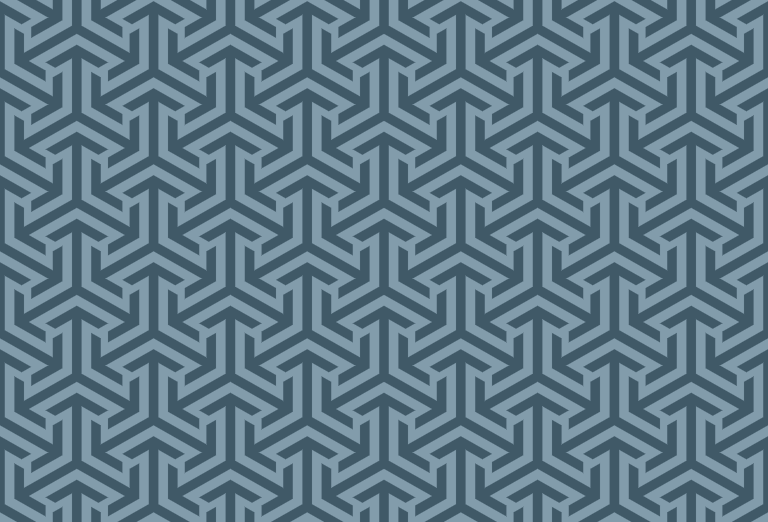
A WebGL 1 fragment shader for this pattern:

```glsl
precision highp float;

// Interlocking three-armed arrows in two flat slate tones on a hexagonal lattice.
// One arm is a distance function inside a rhombic cell; turning the skewed
// coordinates by 120 degrees twice gives the other two arms.

uniform vec2 u_resolution;

const vec2 REPEATS = vec2(5.0, 6.0);          // whole repeats across and down
const vec2 REPEAT_STRIPES = vec2(16.0, 8.0);  // stripes in one repeat
const vec2 HUB = vec2(8.0, 5.39);             // one arrow hub, in stripes
const float CELL = 8.0;                       // side of the rhombic cell
const float STRIPE_HALF = 0.5;                // half of a stripe width
const float TIP = 6.5;                        // arrow tip, from the hub
const float BARB_END = 3.25;                  // where the barbs are cut
const float EDGE_PIXELS = 1.1;                // width of the smoothed edge
const vec3 DARK = vec3(0.25, 0.35, 0.405);
const vec3 LIGHT = vec3(0.51, 0.61, 0.67);

// Signed distance, in stripes, to a stem with an arrowhead along the cell diagonal
float armDistance(vec2 q) {
  float outer = max(q.x, q.y);
  float inner = min(q.x, q.y);
  float stem = max(outer - inner - STRIPE_HALF, outer - TIP);
  float barbs = max(abs(outer - TIP + STRIPE_HALF) - STRIPE_HALF, BARB_END - inner);
  return min(stem, barbs);
}

// Turns skewed coordinates by a third of a circle
vec2 turnThird(vec2 q) {
  return vec2(-q.y, q.x - q.y);
}

void main() {
  vec2 stripes = REPEATS * REPEAT_STRIPES;
  vec2 p = gl_FragCoord.xy / u_resolution * stripes - HUB;

  // Axes along the two slanted stripe directions
  vec2 q = vec2(p.y - 0.5 * p.x, p.y + 0.5 * p.x);

  // Union of the three arms, each wrapped in its own cell
  float d = CELL;
  for (int i = 0; i < 3; i++) {
    d = min(d, armDistance(mod(q, CELL)));
    q = turnThird(q);
  }

  float edge = EDGE_PIXELS * stripes.x / u_resolution.x;
  float dark = clamp(0.5 - d / edge, 0.0, 1.0);
  gl_FragColor = vec4(mix(LIGHT, DARK, dark), 1.0);
}
```
